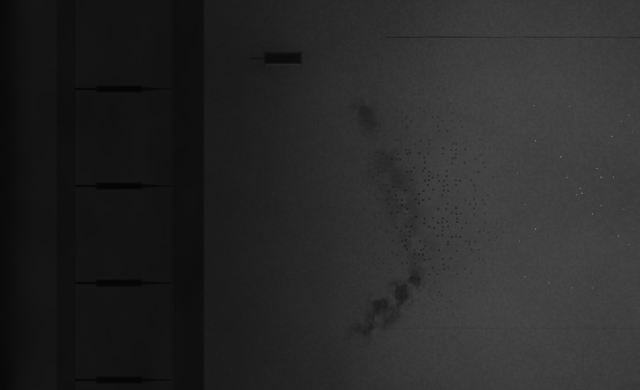
Give the GLSL for this texture, as a Shadertoy shader.

```glsl
// A dim concrete wall beside a dark recessed column with repeated slots.
// Smooth tone ramps carry the light; box masks cut the joints and slots,
// and fractal value noise shapes the stain, the mottling and the grain.

#define WALL_X 0.523
#define PANEL_LEFT 0.197
#define PANEL_RIGHT 0.442
#define SLOT_SPACING 0.2487
#define SLOT_BASE 0.0256
#define STAIN_DEPTH 0.085
#define MOTTLE 0.035
#define GRAIN 0.022

float hash(vec2 p) {
    vec3 q = fract(vec3(p.xyx) * 0.1031);
    q += dot(q, q.yzx + 33.33);
    return fract((q.x + q.y) * q.z);
}

float noise(vec2 p) {
    vec2 i = floor(p), f = fract(p);
    f = f * f * (3.0 - 2.0 * f);
    return mix(mix(hash(i), hash(i + vec2(1, 0)), f.x),
               mix(hash(i + vec2(0, 1)), hash(i + vec2(1, 1)), f.x), f.y);
}

float fbm(vec2 p) {
    float sum = 0.0, amp = 0.5;
    for (int i = 0; i < 5; i++) {
        sum += amp * noise(p);
        p = mat2(1.6, 1.2, -1.2, 1.6) * p + 7.3;
        amp *= 0.5;
    }
    return sum;
}

float segment(vec2 p, vec2 a, vec2 b) {
    vec2 pa = p - a, ba = b - a;
    return length(pa - ba * clamp(dot(pa, ba) / dot(ba, ba), 0.0, 1.0));
}

float box(vec2 p, vec2 center, vec2 halfSize, float soft) {
    vec2 d = abs(p - center) - halfSize;
    return 1.0 - smoothstep(-soft, soft, max(d.x, d.y));
}

// Scattered round dots, one candidate per cell
float specks(vec2 p, float cells, float density, float radius) {
    vec2 id = floor(p * cells);
    vec2 offset = 0.25 + 0.5 * vec2(hash(id + 3.1), hash(id + 8.7));
    float d = length(fract(p * cells) - offset);
    return step(hash(id + 19.0), density) * (1.0 - smoothstep(radius * 0.4, radius, d));
}

float column(vec2 p, float px) {
    float tone = mix(0.040, 0.078, smoothstep(0.0, 0.09, p.x));
    tone = mix(tone, 0.060, smoothstep(-px, px, p.x - 0.145));
    tone = mix(tone, 0.073, smoothstep(-px, px, p.x - PANEL_LEFT));
    tone = mix(tone, 0.058, smoothstep(-0.005, 0.005, p.x - PANEL_RIGHT));
    tone += 0.020 * (fbm(p * vec2(14.0, 7.0)) - 0.5);
    // Worn bright edge on the left of the panels
    tone += 0.035 * box(p, vec2(PANEL_LEFT, 0.5), vec2(0.001, 1.0), px) * noise(vec2(3.0, p.y * 14.0));
    // Tapered slots between panels
    float y = mod(p.y - SLOT_BASE + 0.5 * SLOT_SPACING, SLOT_SPACING) - 0.5 * SLOT_SPACING;
    vec2 q = vec2(p.x, y);
    float slot = box(q, vec2(0.305, 0.0), vec2(0.058, 0.008), 0.002 + px);
    slot = max(slot, box(q, vec2(0.225, 0.0), vec2(0.032, 0.0025), px));
    float taper = mix(0.006, 0.001, smoothstep(0.34, 0.44, p.x));
    slot = max(slot, 0.75 * box(q, vec2(0.385, 0.0), vec2(0.055, taper), px));
    return mix(tone, 0.018, slot * 0.95);
}

float stain(vec2 p) {
    vec2 w = p + 0.07 * (vec2(fbm(p * 9.0), fbm(p * 9.0 + 31.0)) - 0.5);
    float upper = 1.0 - smoothstep(0.0, 0.045, segment(w, vec2(0.93, 0.72), vec2(0.96, 0.68)));
    float middle = 1.0 - smoothstep(0.0, 0.075, segment(w, vec2(1.01, 0.57), vec2(1.065, 0.36)));
    float lower = 1.0 - smoothstep(0.01, 0.065, segment(w, vec2(1.07, 0.28), vec2(1.00, 0.21)));
    float tail = 1.0 - smoothstep(0.0, 0.045, segment(w, vec2(1.00, 0.21), vec2(0.93, 0.125)));
    float body = max(max(0.55 * upper, 0.5 * middle), max(lower, 0.85 * tail));
    return body * smoothstep(0.28, 0.62, fbm(p * vec2(32.0, 24.0) + 4.0));
}

float wall(vec2 p, float px) {
    // Light grows to the right and fades at top and bottom
    float tone = mix(0.105, 0.175, smoothstep(0.53, 0.95, p.x));
    tone += 0.080 * smoothstep(0.80, 1.26, p.x);
    tone -= 0.045 * smoothstep(0.25, 0.65, abs(p.y - 0.46)) * smoothstep(0.6, 1.2, p.x);
    tone -= 0.012 * smoothstep(1.45, 1.65, p.x);
    float lit = smoothstep(0.5, 1.15, p.x);
    tone += MOTTLE * (fbm(p * 6.0) - 0.48) * mix(0.5, 1.0, lit);
    tone += GRAIN * (noise(p * 190.0) - 0.5) * mix(0.4, 1.0, lit);
    tone -= STAIN_DEPTH * stain(p);
    // Pits gather around the stain, sparkles lie further right
    float pitZone = 1.0 - smoothstep(0.05, 0.32, length((p - vec2(1.12, 0.48)) * vec2(1.3, 0.8)));
    tone -= 0.07 * pitZone * specks(p, 85.0, 0.25, 0.35);
    float glintZone = box(p, vec2(1.47, 0.50), vec2(0.14, 0.24), 0.06);
    tone += 0.16 * glintZone * specks(p + 0.37, 75.0, 0.035, 0.22);
    // Horizontal joints
    float wobble = 0.003 * (noise(vec2(p.x * 18.0, 2.0)) - 0.5);
    float joint = box(p, vec2(1.35, 0.904 + wobble), vec2(0.36, 0.0012), px);
    tone -= 0.07 * joint * smoothstep(0.75, 1.1, p.x) * (0.5 + noise(vec2(p.x * 25.0, 9.0)));
    tone -= 0.018 * box(p, vec2(1.3, 0.158 + wobble), vec2(0.4, 0.0012), px);
    // Lone slot with a faint halo
    float halo = length((p - vec2(0.715, 0.850)) * vec2(0.7, 1.5));
    tone -= 0.012 * (1.0 - smoothstep(0.02, 0.09, halo));
    float hole = box(p, vec2(0.725, 0.851), vec2(0.047, 0.014), 0.003 + px);
    hole = max(hole, 0.7 * box(p, vec2(0.665, 0.850), vec2(0.024, 0.002), px));
    tone = mix(tone, 0.045, hole * 0.95);
    return tone + 0.06 * box(p, vec2(0.725, 0.834), vec2(0.043, 0.001), px);
}

void mainImage(out vec4 fragColor, in vec2 fragCoord) {
    vec2 p = fragCoord / iResolution.y;
    float px = 1.0 / iResolution.y;
    float edge = smoothstep(-0.004, 0.004, p.x - WALL_X);
    float tone = mix(column(p, px), wall(p, px), edge);
    fragColor = vec4(vec3(max(tone, 0.0)), 1.0);
}
```
